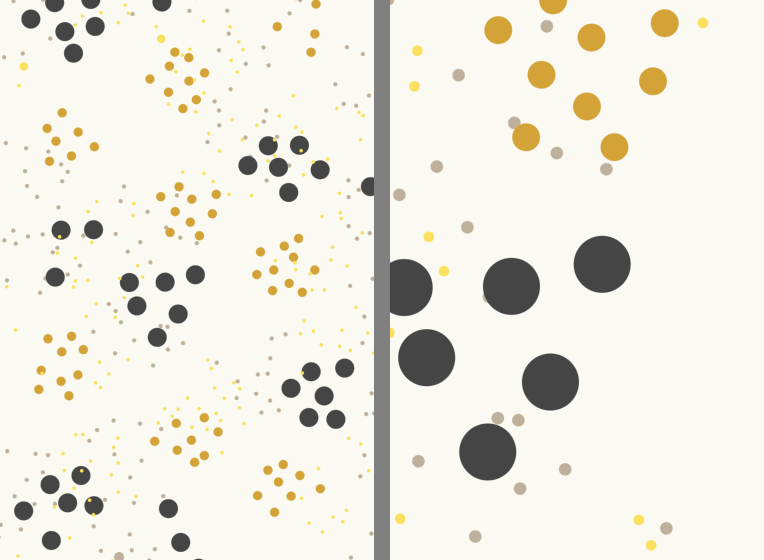
Left, the full canvas; right, a detail of the centre.
A WebGL 2 fragment shader for this pattern:

```glsl
#version 300 es
precision highp float;

uniform vec2 u_resolution;
out vec4 fragColor;

vec2 hash2(vec2 p) {
    vec3 q = fract(p.xyx * vec3(0.1031, 0.1030, 0.0973));
    q += dot(q, q.yzx + 33.33);
    return fract((q.xx + q.yz) * q.zy);
}

// True where a point lies in a cluster whose kind falls inside the band
bool inCluster(vec2 p, float clusterRadius, vec2 band) {
    vec2 q = p / 0.32;
    float stagger = 0.5 * mod(floor(q.x), 2.0);
    vec2 id = floor(q - vec2(0.0, stagger));
    vec2 centre = id + vec2(0.5, 0.5 + stagger) + 0.3 * (hash2(id + 71.0) - 0.5);
    float kind = fract(dot(id, vec2(0.7549, 0.5698)));
    return distance(q, centre) * 0.32 < clusterRadius && kind >= band.x && kind < band.y;
}

// Coverage of clustered dots on a turned, staggered and jittered grid
float dots(vec2 p, float spacing, float radius, float jitter, float density,
           float clusterRadius, vec2 band, float angle, float strays) {
    mat2 turn = mat2(cos(angle), sin(angle), -sin(angle), cos(angle));
    vec2 q = turn * p / spacing;
    float edge = 0.8 / u_resolution.x;
    float cover = 0.0;
    for (int j = -1; j <= 1; j++) {
        float row = floor(q.y) + float(j);
        float stagger = 0.5 * mod(row, 2.0);
        for (int i = -1; i <= 1; i++) {
            vec2 id = vec2(floor(q.x - stagger) + float(i), row);
            vec2 centre = id + vec2(0.5 + stagger, 0.5);
            centre += jitter * (hash2(id + angle * 37.0) - 0.5);
            vec2 chance = hash2(id + angle * 59.0 + 13.0);
            vec2 place = transpose(turn) * centre * spacing;
            if (chance.x < density && inCluster(place, clusterRadius, band)) {
                float size = radius * (chance.y < strays ? 2.4 : 1.0);
                float d = distance(p, place) - size;
                cover = max(cover, 1.0 - smoothstep(-edge, edge, d));
            }
        }
    }
    return cover;
}

void main() {
    vec2 p = gl_FragCoord.xy / u_resolution.x;

    // Layers from back to front; large dots share one set of clusters
    float taupe = dots(p + vec2(7.13, 3.21), 0.05, 0.0056, 0.85, 0.55,
                       0.14, vec2(0.0, 0.72), 0.4, 0.01);
    float charcoal = dots(p, 0.085, 0.0254, 0.45, 0.72,
                          0.12, vec2(0.0, 0.42), 1.1, 0.0);
    float ochre = dots(p, 0.055, 0.0124, 0.5, 0.85,
                       0.09, vec2(0.42, 1.0), 0.7, 0.0);
    float yellow = dots(p + vec2(4.07, 9.38), 0.045, 0.0047, 0.85, 0.46,
                        0.14, vec2(0.3, 1.0), 0.9, 0.008);

    vec3 color = vec3(0.98, 0.98, 0.95);
    color = mix(color, vec3(0.75, 0.69, 0.61), taupe);
    color = mix(color, vec3(0.27), charcoal);
    color = mix(color, vec3(0.83, 0.64, 0.22), ochre);
    color = mix(color, vec3(0.98, 0.88, 0.37), yellow);
    fragColor = vec4(color, 1.0);
}
```
